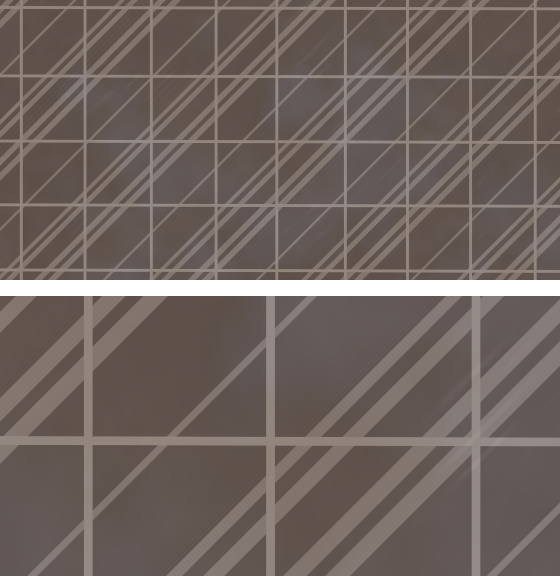
Top, the full canvas; bottom, a detail of the centre.
Write a Shadertoy shader that draws this pattern.

```glsl
// Dark brown tiles with pale grout and diagonal pinstripes, softly stained.
// Distances to unevenly spaced grid lines and repeating 45 degree bands are
// layered over value noise. The canvas is 384 units high, with y pointing down.

float hash(vec2 p) {
    return fract(sin(dot(p, vec2(127.1, 311.7))) * 43758.55);
}

float noise(vec2 p) {
    vec2 i = floor(p), f = fract(p);
    f = f * f * (3.0 - 2.0 * f);
    return mix(mix(hash(i), hash(i + vec2(1, 0)), f.x),
               mix(hash(i + vec2(0, 1)), hash(i + vec2(1, 1)), f.x), f.y);
}

float fbm(vec2 p) {
    float sum = 0.0, amp = 0.5;
    for (int i = 0; i < 5; i++) {
        sum += amp * noise(p);
        p = mat2(1.6, 1.2, -1.2, 1.6) * p + 7.3;
        amp *= 0.5;
    }
    return sum;
}

// Coverage of a line from the distance to its centre
float line(float dist, float width, float aa) {
    return 1.0 - smoothstep(-0.6 * aa, 0.6 * aa, abs(dist) - 0.5 * width);
}

// One thin stripe and two pairs of wider ones in each period
float stripes(vec2 p, float aa) {
    vec2 bands[5] = vec2[5](vec2(0, 3.2), vec2(64, 5.2), vec2(81, 6.8),
                            vec2(119, 7.6), vec2(138, 8.0)); // offset, width
    float along = p.x + p.y - 65.0;
    float period = floor(along / 211.0);
    float local = along - period * 211.0 - 40.0;
    float cover = 0.0;
    for (int i = 0; i < 5; i++) {
        float shift = 4.0 * (hash(vec2(period, float(i))) - 0.5);
        float dist = (local - bands[i].x - shift) * 0.7071;
        cover = max(cover, line(dist, bands[i].y, aa));
    }
    return cover;
}

// Grout lines, nine columns and five rows, each slightly off its even spacing
float grout(vec2 p, float aa) {
    float cover = 0.0;
    for (int i = 0; i < 9; i++) {
        float n = float(i);
        float drift = sin(0.393 * n) * (1.5 + 3.5 * cos(2.25 * (n - 5.3)));
        cover = max(cover, line(p.x - 29.2 - 88.1 * n - drift, 4.0, aa));
    }
    for (int j = 0; j < 5; j++) {
        float a = 0.785 * float(j);
        float drift = 3.2 * sin(a) * (1.0 + cos(a)) + p.x * 0.0026;
        cover = max(cover, line(p.y - 10.2 - 90.0 * float(j) - drift, 4.0, aa));
    }
    return cover;
}

void mainImage(out vec4 fragColor, in vec2 fragCoord) {
    float aa = 384.0 / iResolution.y;
    vec2 p = vec2(fragCoord.x, iResolution.y - fragCoord.y) * aa;

    // Tile ground with a faint change of tone from tile to tile
    vec2 tile = floor((p - vec2(29, 11)) / vec2(88.1, 90.0));
    vec3 color = vec3(0.373, 0.323, 0.297) + 0.012 * (hash(tile) - 0.5);

    color = mix(color, vec3(0.51, 0.46, 0.43), stripes(p, aa));
    color = mix(color, vec3(0.57, 0.52, 0.485), grout(p, aa));

    // Cool stains, cloudy mottling and sparse diagonal scuffs
    float stain = smoothstep(0.46, 0.76, fbm(p / 95.0 + 3.7));
    color += stain * vec3(0.012, 0.022, 0.046);
    color += 0.03 * (fbm(p / 28.0) - 0.48);
    vec2 grain = vec2(p.x - p.y, p.x + p.y);
    float scuff = smoothstep(0.66, 0.9, noise(grain / vec2(70, 6)));
    color += 0.025 * scuff * smoothstep(0.5, 0.7, fbm(p / 60.0 + 19.0));

    fragColor = vec4(color, 1.0);
}
```
